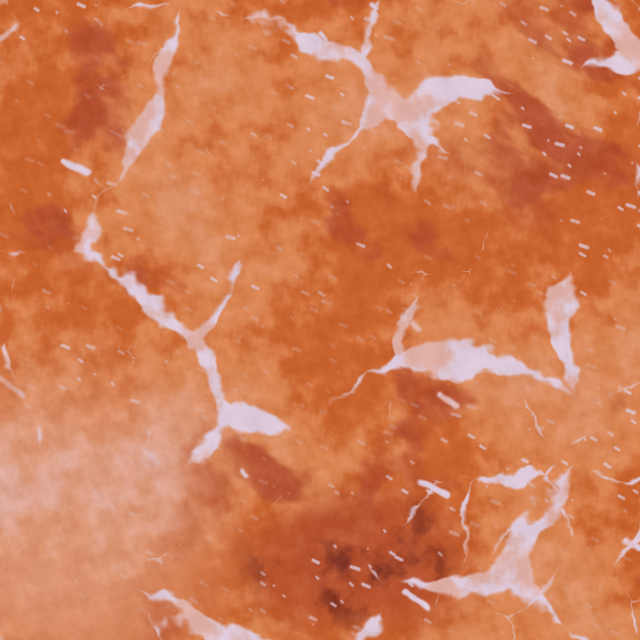
This texture is drawn by a WebGL 1 fragment shader. Its source:

```glsl
precision highp float;
uniform vec2 u_resolution;

const vec3 AMBER = vec3(0.85, 0.515, 0.32);
const vec3 RUST = vec3(0.79, 0.39, 0.185);
const vec3 PEACH = vec3(0.87, 0.60, 0.47);
const vec3 BLOOD = vec3(0.69, 0.30, 0.19);
const vec3 CHAR = vec3(0.42, 0.15, 0.12);
const vec3 BLUSH = vec3(0.87, 0.68, 0.64);
const vec3 FAT = vec3(0.865, 0.785, 0.85);

vec2 hash2(vec2 p) {
  return fract(sin(vec2(dot(p, vec2(127.1, 311.7)), dot(p, vec2(269.5, 183.3)))) * 43758.5);
}

// Layered, rotated sines: signed smooth noise
float waves(vec2 p) {
  float sum = 0.0;
  float amp = 0.5;
  for (int i = 0; i < 6; i++) {
    p = mat2(0.8, 0.6, -0.6, 0.8) * p * 1.8 + 1.7;
    sum += amp * sin(p.x + 1.5 * sin(p.y));
    amp *= 0.58;
  }
  return sum;
}

// Distance to the nearest border between cells
float cellEdge(vec2 p, float scale) {
  p *= scale;
  vec2 cell = floor(p);
  vec2 f = p - cell;
  vec2 nearest = vec2(0.0);
  float best = 9.0;
  for (int y = -1; y <= 1; y++)
    for (int x = -1; x <= 1; x++) {
      vec2 g = vec2(float(x), float(y));
      vec2 r = g + hash2(cell + g) - f;
      if (dot(r, r) < best) { best = dot(r, r); nearest = r; }
    }
  float edge = 9.0;
  for (int y = -2; y <= 2; y++)
    for (int x = -2; x <= 2; x++) {
      vec2 g = vec2(float(x), float(y));
      vec2 r = g + hash2(cell + g) - f;
      vec2 d = r - nearest;
      if (dot(d, d) > 0.0001) edge = min(edge, dot(0.5 * (r + nearest), normalize(d)));
    }
  return edge / scale;
}

// Scattered short strokes, leaning down to the right
float flecks(vec2 p, float scale, float density, float len, float radius, float soft) {
  vec2 cell = floor(p * scale);
  float cover = 0.0;
  for (int y = -1; y <= 1; y++)
    for (int x = -1; x <= 1; x++) {
      vec2 id = cell + vec2(float(x), float(y));
      vec2 h = hash2(id + 31.0);
      vec2 d = p - (id + hash2(id)) / scale;
      float turn = -0.65 + 0.7 * (h.y - 0.5);
      vec2 dir = vec2(cos(turn), sin(turn));
      d -= dir * clamp(dot(d, dir), -len * h.y, len * h.y);
      float r = radius * (0.5 + 0.7 * h.y);
      cover = max(cover, step(h.x, density) * smoothstep(r + soft, r - soft, length(d)));
    }
  return cover;
}

float blob(vec2 p, vec2 center, vec2 size) {
  return smoothstep(1.2, 0.4, length((p - center) / size));
}

void main() {
  vec2 p = gl_FragCoord.xy / min(u_resolution.x, u_resolution.y);
  vec2 warp = vec2(waves(p * 9.0), waves(p * 9.0 + 7.0));
  vec2 q = p + 0.022 * warp;

  // Regions
  float pale = blob(q, vec2(0.08, 0.18), vec2(0.30, 0.28));
  float seared = blob(q, vec2(0.56, 0.12), vec2(0.19, 0.12));
  float wrinkled = blob(q, vec2(0.92, 0.83), vec2(0.27, 0.20));

  // Muscle
  float tone = waves(p * 5.0 + 2.0);
  float fine = waves(p * 40.0);
  vec3 color = mix(RUST, AMBER, smoothstep(-0.55, 0.35, tone + 0.35 * fine));
  color = mix(color, PEACH, 0.55 * smoothstep(0.35, 1.0, tone + 0.3 * fine));
  color = mix(color, mix(PEACH, BLUSH, smoothstep(-0.2, 0.9, tone + 0.3 * fine)), 0.85 * pale);

  // Red folds and seared patch
  vec2 along = vec2(p.x * 0.8 - p.y * 0.6, p.x * 0.6 + p.y * 0.8);
  float fold = waves(along * vec2(7.0, 18.0));
  float redness = smoothstep(0.45, 1.0, waves(p * 6.0 + 11.0) + 0.35 * fold);
  redness = max(redness * (1.0 - pale), wrinkled * smoothstep(-0.1, 0.6, fold));
  color = mix(color, BLOOD, 0.85 * max(redness, 0.85 * seared));
  color = mix(color, CHAR, 0.75 * seared * smoothstep(0.0, 0.9, waves(p * 17.0)));
  color += 0.022 * fine + 0.012 * waves(p * 110.0);

  // Branching fat
  float width = min(0.005 + 0.026 * waves(p * 6.0 + 4.0), 0.024);
  width -= 0.018 * max(pale, seared);
  float thick = smoothstep(0.005, -0.004, cellEdge(q, 3.3) - width);
  float lace = blob(q, vec2(0.88, 0.2), vec2(0.25, 0.24));
  float thinWidth = -0.009 + 0.011 * lace + 0.009 * waves(p * 13.0 + 5.0);
  float thin = smoothstep(0.004, -0.003, cellEdge(q + 5.0, 8.0) - thinWidth);
  float dashes = flecks(p + 0.008 * warp, 7.0, 0.28, 0.032, 0.0055, 0.003) * (1.0 - 0.7 * pale);
  float fat = max(max(thick, thin), dashes);
  float milk = smoothstep(-0.6, 0.25, waves(p * 12.0 + 8.0) + 0.4 * fine);
  color = mix(color, mix(BLUSH, FAT, milk) + 0.02 * fine, fat);

  // Wet glints
  float wet = max(max(seared, wrinkled), smoothstep(0.0, 0.7, waves(p * 6.0 + 20.0)));
  float glints = flecks(p + 0.003 * warp, 38.0, 0.35, 0.006, 0.0024, 0.002);
  color = mix(color, FAT, glints * (0.2 + 0.6 * wet) * (1.0 - 0.6 * pale));

  gl_FragColor = vec4(clamp(color, 0.0, 1.0), 1.0);
}
```
